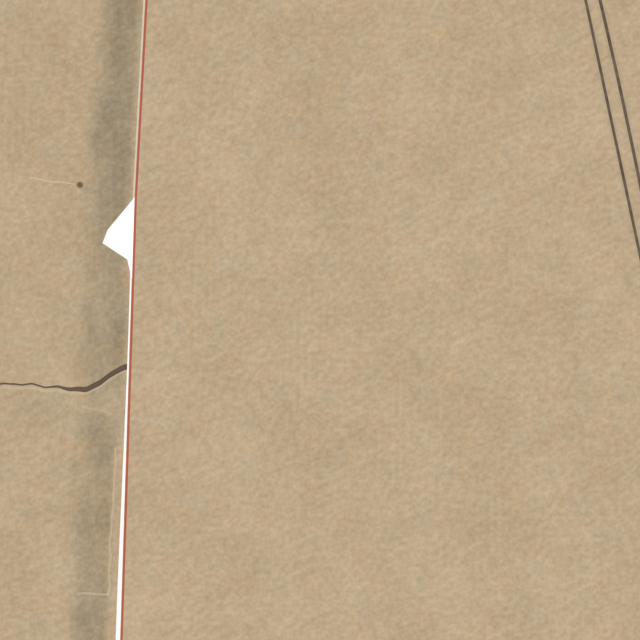
Write a three.js fragment shader that draws this texture.

```glsl
// Dry sandy field seen from above: a boundary line, a worn strip, a crack and wheel tracks.
#define SAND vec3(0.742, 0.656, 0.535)
#define WORN vec3(0.605, 0.545, 0.445)
#define DARK vec3(0.33, 0.28, 0.24)
#define PALE vec3(0.83, 0.75, 0.63)
#define RED vec3(0.70, 0.33, 0.26)
#define WHITE vec3(1.0)
#define GRAIN 0.075
#define MOTTLE 0.042
#define SOFT 0.0013

varying vec2 vUv;

vec2 gradientAt(vec2 cell) {
  float h = fract(sin(dot(cell, vec2(127.1, 311.7))) * 43758.5);
  return vec2(cos(h * 6.2832), sin(h * 6.2832));
}

float noise(vec2 p) {
  vec2 i = floor(p), f = fract(p);
  vec2 u = f * f * f * (f * (f * 6.0 - 15.0) + 10.0);
  vec2 e = vec2(1.0, 0.0);
  return mix(
    mix(dot(gradientAt(i), f), dot(gradientAt(i + e), f - e), u.x),
    mix(dot(gradientAt(i + e.yx), f - e.yx), dot(gradientAt(i + 1.0), f - 1.0), u.x), u.y);
}

float fbm(vec2 p) {
  float sum = 0.0, amp = 0.6;
  for (int i = 0; i < 4; i++) {
    sum += amp * noise(p);
    p = mat2(1.6, 1.2, -1.2, 1.6) * p + 7.3;
    amp *= 0.6;
  }
  return sum;
}

// Coverage of a band with the given half width
float band(float d, float halfWidth) {
  return 1.0 - smoothstep(halfWidth - SOFT, halfWidth + SOFT, abs(d));
}

float segment(vec2 p, vec2 a, vec2 b) {
  vec2 ab = b - a;
  return length(p - a - ab * clamp(dot(p - a, ab) / dot(ab, ab), 0.0, 1.0));
}

// Signed distance to a line, positive on the right of a to b
float side(vec2 p, vec2 a, vec2 b) {
  vec2 n = normalize(b - a);
  return dot(p - a, vec2(n.y, -n.x));
}

float inside(float d) {
  return smoothstep(-SOFT, SOFT, d);
}

void main() {
  vec2 p = vUv;
  float border = 0.190 + 0.0322 * p.y + 0.022 * max(p.y - 0.6875, 0.0);
  float leftSide = inside(border - p.x);

  // Sand: broad mottling, slanted streaks and fine grain
  vec2 slant = mat2(0.9, -0.42, 0.42, 0.9) * p;
  float mottle = fbm(p * 7.0) + 0.7 * fbm(slant * vec2(18.0, 32.0) + 4.0);
  float grain = 0.6 * noise(slant * vec2(80.0, 115.0)) + 0.5 * noise(p * 175.0 + 9.0);
  float tint = fbm(p * 28.0 + 31.0);
  vec3 color = SAND - 0.006 * leftSide;

  // Worn strip beside the border
  float ragged = 0.022 * fbm(p * vec2(22.0, 12.0) + 3.0);
  float leftEdge = 0.108 + 0.04 * p.y + 0.012 * smoothstep(0.65, 1.0, p.y) + ragged;
  float rightEdge = border - 0.006 - 0.014 * (1.0 - smoothstep(0.25, 0.38, p.y));
  float strip = smoothstep(leftEdge - 0.018, leftEdge + 0.026, p.x)
    * (1.0 - smoothstep(rightEdge - 0.012, rightEdge + 0.006, p.x));
  float wear = mix(0.62, 0.95, smoothstep(0.5, 0.85, p.y)) + 0.8 * fbm(p * vec2(24.0, 9.0));
  wear *= 1.0 - 0.5 * exp(-pow((p.y - 0.37) / 0.03, 2.0));
  color = mix(color, WORN, strip * clamp(wear, 0.0, 1.0));
  float stain = exp(-dot((p - vec2(0.07, 0.36)) * vec2(18.0, 28.0), (p - vec2(0.07, 0.36)) * vec2(18.0, 28.0)));
  color = mix(color, WORN, 0.3 * stain);

  color += MOTTLE * mottle + GRAIN * grain + tint * vec3(0.022, 0.0, -0.02);

  // Pale scratches and a small dark pit
  vec2 q = p + 0.004 * vec2(noise(p * 30.0), noise(p * 30.0 + 5.0));
  float scratch = 0.6 * band(segment(q, vec2(0.045, 0.721), vec2(0.118, 0.711)), 0.0013);
  scratch += 0.45 * band(segment(q, vec2(0.180, 0.30), vec2(0.169, 0.07)), 0.0017);
  scratch += 0.5 * band(segment(q, vec2(0.120, 0.073), vec2(0.168, 0.071)), 0.0015);
  scratch += 0.3 * band(segment(q, vec2(0.046, 0.525), vec2(0.060, 0.498)), 0.001);
  scratch += 0.3 * band(segment(q, vec2(0.130, 0.365), vec2(0.175, 0.355)), 0.002);
  color = mix(color, PALE, min(scratch, 1.0));
  color = mix(color, DARK, 0.75 * (1.0 - smoothstep(0.002, 0.007, length(p - vec2(0.125, 0.711)))));

  // Crack, widening toward the border
  float crackY = 0.400 - 0.008 * smoothstep(0.02, 0.13, p.x)
    + 0.035 * smoothstep(0.13, 0.203, p.x) + 0.004 * noise(vec2(p.x * 50.0, 2.0));
  float crackWidth = 0.0013 + 0.0032 * smoothstep(0.07, 0.15, p.x);
  float crackEnd = inside(border - 0.005 - p.x);
  color = mix(color, PALE, 0.4 * crackEnd * band(p.y - crackY + 0.006, 0.002));
  color = mix(color, DARK, 0.8 * crackEnd * band(p.y - crackY, crackWidth));

  // Two curving wheel tracks
  float t = 1.0 - p.y;
  float trackA = (p.x - 0.915 - 0.2135 * t) * 0.978;
  float trackB = (p.x - 0.9375 - 0.235 * t + 0.06 * t * t) * 0.975;
  float track = max(band(trackA, 0.0021), band(trackB, 0.0023));
  float halo = exp(-pow(min(abs(trackA), abs(trackB)) / 0.005, 2.0));
  color = mix(color, WORN, 0.4 * halo);
  color = mix(color, DARK, track * (0.78 + 0.25 * noise(p * 90.0)));

  // White wedge with a narrow tail, then the border lines
  float wedge = min(side(p, vec2(0.168, 0.641), vec2(0.211, 0.693)),
    min(side(p, vec2(0.160, 0.620), vec2(0.168, 0.641)), side(p, vec2(0.198, 0.595), vec2(0.160, 0.620))));
  float tail = min(side(p, vec2(0.205, 0.567), vec2(0.198, 0.597)), min(0.605 - p.y, p.y - 0.565));
  color = mix(color, WHITE, inside(max(wedge, tail)) * inside(border - 0.001 - p.x));
  float whiteWidth = mix(0.0036, 0.0014, smoothstep(0.0, 0.5, p.y));
  float whiteLine = band(p.x - border + 0.0022 + whiteWidth, whiteWidth);
  color = mix(color, WHITE, whiteLine * mix(0.95, 0.4, smoothstep(0.56, 0.7, p.y)));
  color = mix(color, RED, 0.85 * band(p.x - border, 0.0016));

  gl_FragColor = vec4(clamp(color, 0.0, 1.0), 1.0);
}
```
